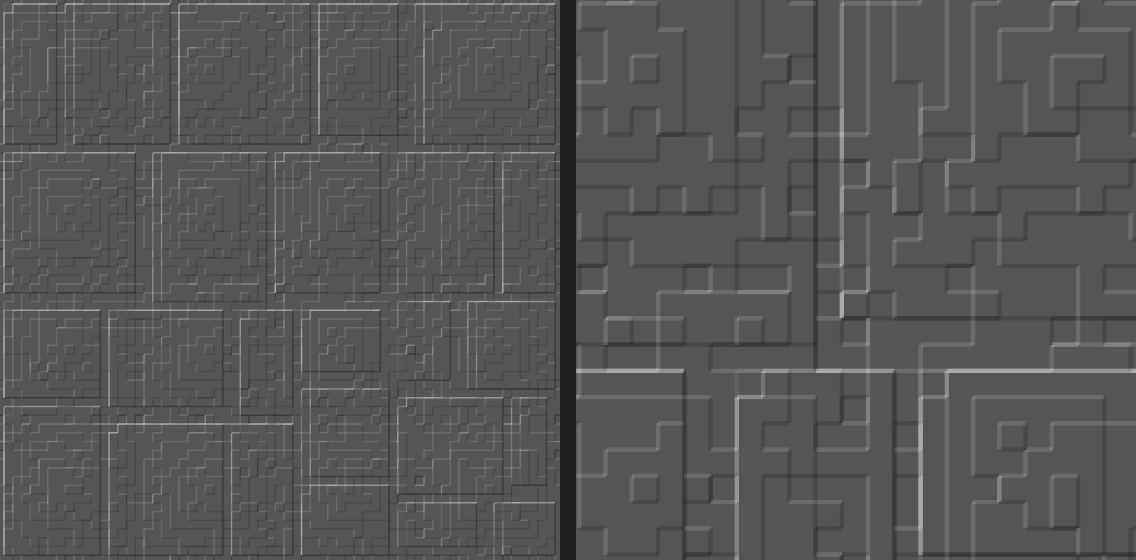
Left, the full canvas; right, a detail of the centre.
Reproduce this pattern procedurally as a WebGL 2 fragment shader.

```glsl
#version 300 es
precision highp float;
// Embossed grey paving: stepped mounds on a 64 x 64 cell grid, cut into raised slabs.

uniform vec2 u_resolution;
out vec4 outColor;

const float CELLS = 64.0;
const float MOUND_SIZE = 16.0;      // four mounds across and down
const float LINE_HALF_WIDTH = 0.085; // in cells
const float LINE_OFFSET = 0.46;
const float SLAB_HEIGHT = 3.0;
const vec3 BASE_GREY = vec3(0.332);

// Slab row cuts for each column zone, and column cuts for each row.
const vec4 ROW_CUTS[4] = vec4[4](
    vec4(17, 35, 46, 64), vec4(17, 35, 48, 64),
    vec4(17, 35, 44, 55), vec4(17, 34, 45, 57));
const vec4 COLUMN_CUTS[5] = vec4[5](
    vec4(7, 20, 36, 47), vec4(17, 31, 45, 57), vec4(12, 27, 34, 45),
    vec4(12, 26, 34, 45), vec4(34, 45, 56, 64));
const float LAST_CUT[5] = float[5](64.0, 64.0, 53.0, 58.0, 64.0);

float hash(vec2 p) {
    return fract(sin(dot(p, vec2(127.1, 311.7))) * 43758.5453);
}

// Start, end and index of the interval that holds v.
vec3 findSpan(float v, vec4 cuts, float lastCut) {
    vec3 span = vec3(0.0, CELLS, 0.0);
    for (int i = 0; i < 5; i++) {
        float cut = i < 4 ? cuts[i] : lastCut;
        if (v >= cut) {
            span.x = cut;
            span.z += 1.0;
        } else {
            span.y = min(span.y, cut);
        }
    }
    return span;
}

// Raised slab with a groove at its right and lower sides.
float slabHeight(vec2 cell) {
    int zone = int(step(12.0, cell.x) + step(34.0, cell.x) + step(45.0, cell.x));
    vec3 row = findSpan(cell.y, ROW_CUTS[zone], CELLS);
    int band = int(row.z);
    vec3 column = findSpan(cell.x, COLUMN_CUTS[band], LAST_CUT[band]);

    vec2 corner = vec2(column.x, row.x);
    vec2 fromStart = cell - corner;
    vec2 toEnd = vec2(column.y, row.y) - 1.0 - cell;
    float groove = 1.0 + step(0.6, hash(corner + 3.7));
    if (min(toEnd.x, toEnd.y) < groove) return 0.0;

    // Some slabs have a low lip on the left; all have a clipped corner.
    bool lip = fromStart.x < 1.0 && corner.x > 0.0 && hash(corner + 8.1) > 0.5;
    bool clipped = fromStart.x + fromStart.y < 1.0;
    return lip || clipped ? 0.5 * SLAB_HEIGHT : SLAB_HEIGHT;
}

// Square mound in whole steps, rougher towards its foot.
float moundHeight(vec2 cell) {
    vec2 q = abs(mod(cell, MOUND_SIZE) - 7.0);
    float radius = pow(dot(q * q, q * q), 0.25);
    float roughness = mix(0.5, 1.6, clamp(radius / 8.0, 0.0, 1.0));
    return floor(0.8 * (9.0 - radius) + roughness * hash(cell));
}

float surfaceHeight(vec2 cell) {
    vec2 wrapped = mod(cell, CELLS);
    return slabHeight(wrapped) + moundHeight(wrapped);
}

// Light for a rise, shade for a fall.
float edgeTone(float rise) {
    return rise > 0.0 ? min(0.085 * rise, 0.33) : max(0.045 * rise, -0.10);
}

float lineMask(float distanceToEdge, float pixel) {
    return 1.0 - smoothstep(LINE_HALF_WIDTH - 0.5 * pixel,
                            LINE_HALF_WIDTH + 0.5 * pixel, distanceToEdge);
}

void main() {
    vec2 uv = gl_FragCoord.xy / u_resolution;
    vec2 grid = vec2(uv.x, 1.0 - uv.y) * CELLS - LINE_OFFSET;
    vec2 pixel = CELLS / u_resolution;
    vec2 cell = floor(grid);
    vec2 edge = floor(grid + 0.5);
    vec2 edgeDistance = abs(grid - edge);

    // Height change across the nearest vertical and horizontal cell edges.
    float riseX = surfaceHeight(vec2(edge.x, cell.y))
                - surfaceHeight(vec2(edge.x - 1.0, cell.y));
    float riseY = surfaceHeight(vec2(cell.x, edge.y))
                - surfaceHeight(vec2(cell.x, edge.y - 1.0));

    float toneX = edgeTone(riseX) * lineMask(edgeDistance.x, pixel.x);
    float toneY = edgeTone(riseY) * lineMask(edgeDistance.y, pixel.y);
    float tone = clamp(toneX + toneY, -0.12, 0.35);
    outColor = vec4(BASE_GREY + tone, 1.0);
}
```
